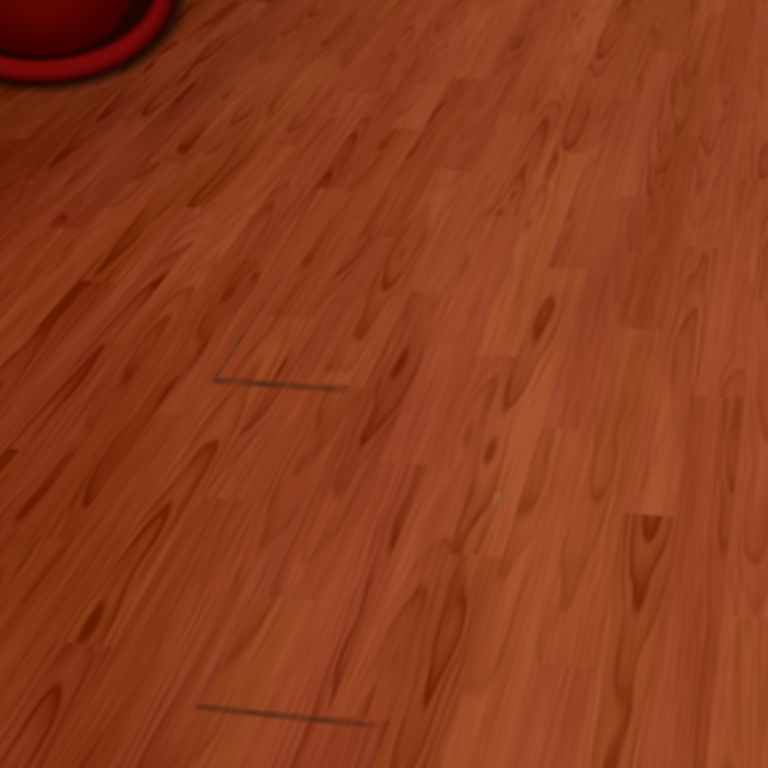
Reproduce this texture procedurally as a WebGL 1 fragment shader.

```glsl
precision highp float;
// Reddish three-strip wooden floor in perspective, with a red plant pot in the corner.
uniform vec2 u_resolution;

float hash(vec2 p) {
  p = fract(p * vec2(0.1031, 0.1137));
  p += dot(p, p.yx + 33.33);
  return fract((p.x + p.y) * p.x * 7.31);
}

float noise(vec2 p) {
  vec2 i = floor(p), f = fract(p);
  f = f * f * (3.0 - 2.0 * f);
  return mix(mix(hash(i), hash(i + vec2(1.0, 0.0)), f.x),
             mix(hash(i + vec2(0.0, 1.0)), hash(i + 1.0), f.x), f.y);
}

// Canvas point to floor: x across the strips, y along them, z nearness.
vec3 floorPoint(vec2 p) {
  float near = 1.737 - p.y;
  float across = (p.x - 1.095) / near;
  return vec3(across, 1.0 / near + 0.06 * across, near);
}

vec3 wood(vec2 p) {
  vec3 q = floorPoint(p);
  float x = (q.x + 0.451) / 0.05;
  float strip = floor(x);
  float along = (q.y - 0.721) / 0.235 + fract(strip * 0.618);
  float row = floor(along);
  vec2 id = vec2(strip, row) + 71.0;
  float pale = 1.0 - step(0.5, abs(strip) + abs(row));

  // Nested arches of growth rings, running to straight grain off their axis
  vec2 g = vec2(fract(x), along) + 19.0 * vec2(hash(id), hash(id + 7.3));
  float axis = fract(x) - mix(-0.1, 1.1, hash(id + 5.1));
  float wobble = noise(g * vec2(1.6, 3.0)) + 0.3 * noise(g * vec2(4.0, 9.0));
  float arch = 1.1 * along * sign(hash(id + 2.9) - 0.4) - 2.6 * axis * axis + 0.8 * wobble;
  float phase = arch * 17.0;
  float rings = 0.5 + 0.5 * sin(phase + 0.7 * sin(phase));
  float heart = smoothstep(0.4, 1.0, wobble) * smoothstep(0.8, 0.0, abs(axis));

  // Long fibres and short pores
  float fibres = noise(g * vec2(8.0, 2.5)) + noise(g * vec2(18.0, 6.0)) - 1.0;
  float pores = noise(g * vec2(26.0, 16.0)) - 0.5;

  float figured = (1.0 - 0.85 * pale) * (0.5 + 0.5 * hash(id + 9.7));
  float tone = 0.64 + 0.26 * (hash(id + 3.7) - 0.5) + 0.17 * fibres + 0.16 * pores;
  tone -= figured * (0.34 * heart + 0.42 * (rings * rings - 0.35) * (0.45 + heart) - 0.08);
  tone += 0.17 * pale;

  // Faint line along each strip edge
  float edge = min(fract(x), 1.0 - fract(x));
  tone -= 0.06 * (1.0 - smoothstep(0.0, 0.08, edge));

  // Light falls from the lower right, with cloudy patches
  tone += 0.52 * (smoothstep(-0.15, 0.75, p.x) - 0.7) - 0.22 * (p.y - 0.5);
  tone += 0.22 * (noise(q.xy * vec2(9.0, 8.0) + 40.0) - 0.5);
  vec3 color = mix(vec3(0.42, 0.12, 0.01), vec3(0.645, 0.315, 0.18), clamp(tone, -0.1, 1.05));
  return color + vec3(0.0, 0.014, -0.018) * (hash(id + 11.0) * (1.0 - pale) - 0.5);
}

// Open joints of two neighbouring planks, each three strips wide
float joints(vec2 p) {
  vec3 q = floorPoint(p);
  float dirt = 0.0;
  for (int i = 0; i < 2; i++) {
    float k = float(i);
    float x = q.x + 0.663 - 0.157 * k;
    float y = q.y - 0.772 + 0.199 * k;
    float width = smoothstep(-0.004, 0.002, x) * (1.0 - smoothstep(0.125, 0.16, x));
    float end = (1.0 - smoothstep(0.0, 0.0075, abs(y) * q.z * q.z)) * width;
    float run = smoothstep(-0.003, 0.002, y) * (1.0 - smoothstep(0.04, 0.16, y));
    float side = (1.0 - smoothstep(0.0, 0.006, abs(x) * q.z)) * run;
    dirt = max(dirt, max(end, side * (0.7 - 0.3 * k)));
  }
  return dirt * (0.35 + 0.65 * noise(p * 70.0));
}

// Normalised radius inside an ellipse: 1 on its outline
float ellipse(vec2 p, vec2 center, vec2 radii) {
  return length((p - center) / radii);
}

float inside(float r) {
  return 1.0 - smoothstep(0.95, 1.05, r);
}

void main() {
  vec2 p = gl_FragCoord.xy / u_resolution;

  // Soft focus and smooth edges from nine samples
  vec3 color = vec3(0.0);
  for (int j = -1; j <= 1; j++)
    for (int i = -1; i <= 1; i++)
      color += wood(p + 0.0019 * vec2(float(i), float(j))) / 9.0;

  color = mix(color, vec3(0.31, 0.16, 0.08), 0.85 * joints(p));
  color = mix(color, vec3(0.53, 0.26, 0.14), 0.3 * smoothstep(0.7, 0.0, distance(p, vec2(0.8, 1.05))));
  color = mix(color, vec3(0.58, 0.40, 0.32), 0.5 * (1.0 - smoothstep(0.002, 0.009, distance(p, vec2(0.648, 0.353)))));

  // Shade around the pot
  float saucer = ellipse(p, vec2(0.052, 1.013), vec2(0.177, 0.121));
  color *= 1.0 - 0.14 * smoothstep(3.0, 1.0, saucer);
  color *= 1.0 - 0.75 * smoothstep(1.15, 0.98, saucer);

  // Saucer rim, its dark hollow, then the pot
  vec3 rim = mix(vec3(0.20, 0.0, 0.0), vec3(0.46, 0.03, 0.03), smoothstep(1.03, 0.88, saucer));
  color = mix(color, rim, inside(saucer));
  float hollow = ellipse(p, vec2(0.050, 1.026), vec2(0.157, 0.105));
  color = mix(color, vec3(0.13, 0.01, 0.0), inside(hollow));
  float pot = ellipse(p, vec2(0.055, 1.02), vec2(0.118, 0.092));
  vec3 clay = mix(vec3(0.36, 0.02, 0.0), vec3(0.24, 0.0, 0.0), smoothstep(0.3, 1.0, pot));
  color = mix(color, clay, inside(pot));

  gl_FragColor = vec4(color, 1.0);
}
```
